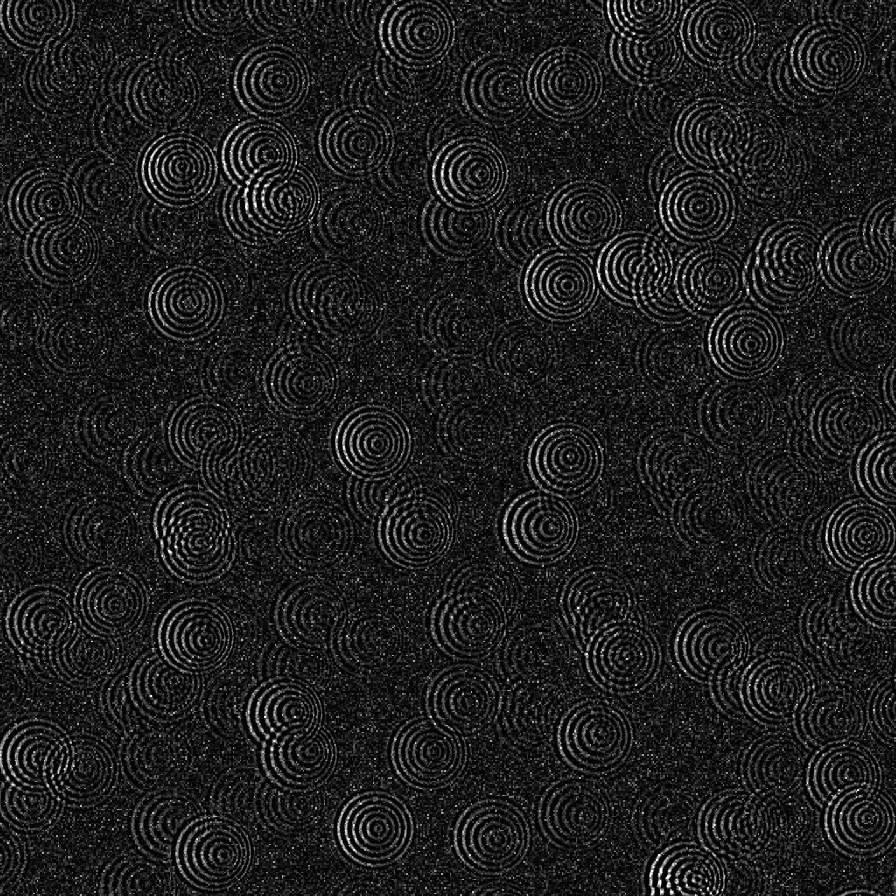
Give the GLSL for this pattern, as a WebGL 1 fragment shader.

```glsl
precision highp float;
// Scattered, overlapping eccentric ripple discs on dark speckle noise.

uniform vec2 u_resolution;

const float DISC_RADIUS = 0.041;
const float GRID = 13.0;

// Three sine-free random values in 0..1
vec3 hash3(vec2 p) {
  vec3 q = fract(vec3(p.xyx) * vec3(0.1031, 0.1030, 0.0973));
  q += dot(q, q.yxz + 33.33);
  return fract((q.xxy + q.yzz) * q.zyx);
}

// Signed ripple: ring centres drift towards the source as the rings shrink
float ripple(vec2 p, vec2 drift, float spacing) {
  vec2 q = p - drift * DISC_RADIUS;
  float along = dot(q, drift);
  float k = 1.0 - dot(drift, drift);
  float r = (along + sqrt(along * along + k * dot(q, q))) / k;

  // Left arcs are strongest, the right side is weaker, top and bottom faint
  float side = -(q.x + drift.x * r) / max(r, 0.0005);
  float weight = 0.28 + 0.22 * side + 0.45 * side * side;
  float envelope = mix(0.55, 1.0, smoothstep(0.0, DISC_RADIUS, r))
                 * (1.0 - smoothstep(0.040, 0.052, r));
  return cos(6.28318 * (r - DISC_RADIUS) / spacing) * weight * envelope;
}

// Sum of all ripple discs near a point, two candidates per grid cell
float rippleField(vec2 uv) {
  vec2 cell = floor(uv * GRID);
  float sum = 0.0;
  for (int j = -1; j <= 1; j++) {
    for (int i = -1; i <= 1; i++) {
      for (int n = 0; n < 2; n++) {
        vec2 id = cell + vec2(float(i), float(j));
        vec2 seed = id + 41.0 + 57.0 * float(n);
        vec3 place = hash3(seed);
        vec3 look = hash3(seed + 213.7);
        if (place.z < 0.54) {
          vec2 centre = (id + place.xy) / GRID;
          vec2 drift = vec2(mix(0.06, 0.40, look.x), 0.24 * (look.y - 0.5));
          float strength = 0.13 + 0.65 * look.z * look.z * look.z;
          float spacing = mix(0.0066, 0.0078, fract(look.y * 7.0));
          sum += strength * ripple(uv - centre, drift, spacing);
        }
      }
    }
  }
  return sum;
}

void main() {
  vec2 uv = gl_FragCoord.xy / min(u_resolution.x, u_resolution.y);

  // Fine grain with an exponential brightness distribution
  vec3 grain = hash3(floor(uv * 512.0) + 7.0);
  float speckle = -0.095 * log(max(grain.x, 0.001));

  float wave = rippleField(uv) * mix(0.6, 1.4, grain.y);
  float value = clamp(speckle + wave, 0.012, 1.0);
  gl_FragColor = vec4(vec3(value), 1.0);
}
```
